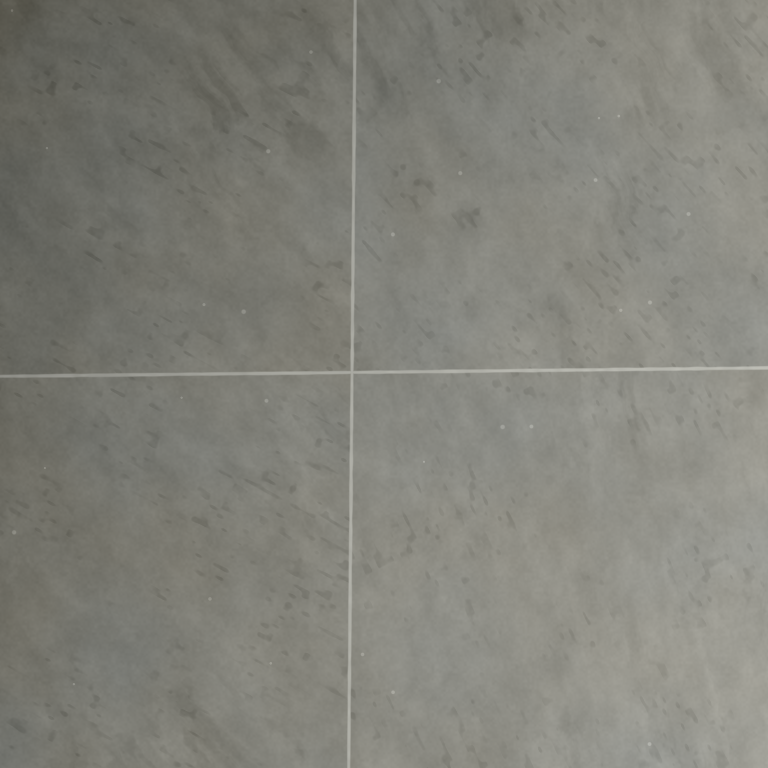
Reproduce this texture procedurally as a three.js fragment shader.

```glsl
// Four large grey stone floor tiles with thin pale grout, lit from the lower right.
varying vec2 vUv;

const vec2 TILE_SIZE = vec2(0.60);
const float GROUT_HALF_WIDTH = 0.0021;
const float GROUT_FEATHER = 0.0013;
const vec3 GROUT_COLOR = vec3(0.70, 0.70, 0.67);

float hash(vec2 p) {
  vec3 q = fract(vec3(p.xyx) * 0.1031);
  q += dot(q, q.yzx + 33.33);
  return fract((q.x + q.y) * q.z);
}

float noise(vec2 p) {
  vec2 cell = floor(p);
  vec2 f = fract(p);
  f = f * f * (3.0 - 2.0 * f);
  float low = mix(hash(cell), hash(cell + vec2(1.0, 0.0)), f.x);
  float high = mix(hash(cell + vec2(0.0, 1.0)), hash(cell + 1.0), f.x);
  return mix(low, high, f.y);
}

float fbm(vec2 p) {
  float sum = 0.0;
  float weight = 0.5;
  for (int i = 0; i < 5; i++) {
    sum += weight * noise(p);
    p = mat2(1.6, 1.2, -1.2, 1.6) * p + 7.3;
    weight *= 0.5;
  }
  return sum / 0.96875;
}

vec2 rotate(vec2 p, float angle) {
  float c = cos(angle);
  float s = sin(angle);
  return vec2(c * p.x + s * p.y, c * p.y - s * p.x);
}

// Tile coordinates with slightly skewed joints; whole numbers lie on the grout.
vec2 tileCoord(vec2 p) {
  vec2 joint = vec2(0.454 + 0.0085 * p.y, 0.510 + 0.011 * p.x);
  return (p - joint) / TILE_SIZE;
}

// Soft light falling off toward the upper left corner.
float lighting(vec2 p) {
  float lower = mix(0.465, 0.615, p.x);
  float upper = mix(0.365, 0.555, p.x);
  float bulge = 16.0 * p.x * (1.0 - p.x) * p.y * (1.0 - p.y);
  return mix(lower, upper, p.y) + 0.024 * bulge;
}

// Brightness offset of the stone: clouds, veins along the grain, flecks and grit.
float stone(vec2 p, vec2 tile) {
  vec2 shift = 19.0 * vec2(hash(tile + 31.0), hash(tile + 57.0));
  float angle = -0.85 - 0.62 * tile.x + 0.28 * tile.x * tile.y;
  vec2 grain = rotate(p, angle) + shift;
  float warp = fbm(grain * 9.0);

  float clouds = fbm(grain * vec2(4.0, 8.0)) - 0.5;
  float mottle = fbm(grain * vec2(28.0, 42.0) + warp) - 0.5;
  float veinField = fbm(grain * vec2(5.0, 34.0) + 2.0 * warp);
  float veins = smoothstep(0.57, 0.76, veinField);
  float paleVeins = smoothstep(0.43, 0.26, veinField);
  float patches = smoothstep(0.40, 0.68, fbm(grain * 6.0 + 4.7));

  vec2 fleckGrain = rotate(p, angle + 0.35) + shift;
  float flecks = smoothstep(0.69, 0.91, noise(fleckGrain * vec2(75.0, 155.0)));
  flecks *= smoothstep(0.40, 0.65, fbm(grain * 15.0 + 8.0));
  float grit = noise(p * 330.0 + shift) + noise(p * 190.0) - 1.0;

  return 0.055 * clouds + 0.075 * mottle + 0.016 * grit
    - 0.045 * veins * patches + 0.022 * paleVeins * patches - 0.045 * flecks;
}

// Rare pale mineral specks, one possible per cell.
float specks(vec2 p) {
  vec2 grid = p * 24.0;
  vec2 cell = floor(grid);
  vec2 center = 0.25 + 0.5 * vec2(hash(cell + 4.0), hash(cell + 9.0));
  float radius = mix(0.04, 0.10, hash(cell + 15.0));
  float dotMask = 1.0 - smoothstep(radius * 0.4, radius, length(fract(grid) - center));
  return dotMask * step(0.94, hash(cell + 22.0));
}

// Grout coverage with a faint wobble along its edges.
float groutMask(vec2 p, vec2 coord) {
  vec2 joints = abs(fract(coord + 0.5) - 0.5) * TILE_SIZE;
  float wobble = 0.0007 * (noise(p * 65.0) - 0.5);
  float edge = min(joints.x, joints.y) - GROUT_HALF_WIDTH + wobble;
  return 1.0 - smoothstep(-GROUT_FEATHER, GROUT_FEATHER, edge);
}

void main() {
  vec2 coord = tileCoord(vUv);
  vec2 tile = floor(coord) + 1.0;
  float light = lighting(vUv);

  float tone = light + stone(vUv, tile) + 0.10 * specks(vUv);
  float warmth = fbm(vUv * 7.0 + tile * 5.0) - 0.5;
  vec3 color = vec3(tone, tone - 0.001, tone - 0.031);
  color += warmth * vec3(0.022, 0.004, -0.020);

  vec3 grout = GROUT_COLOR * mix(0.78, 1.08, smoothstep(0.36, 0.62, light));
  grout += 0.035 * (noise(vUv * 110.0) - 0.5);
  color = mix(color, grout, 0.92 * groutMask(vUv, coord));
  gl_FragColor = vec4(color, 1.0);
}
```
